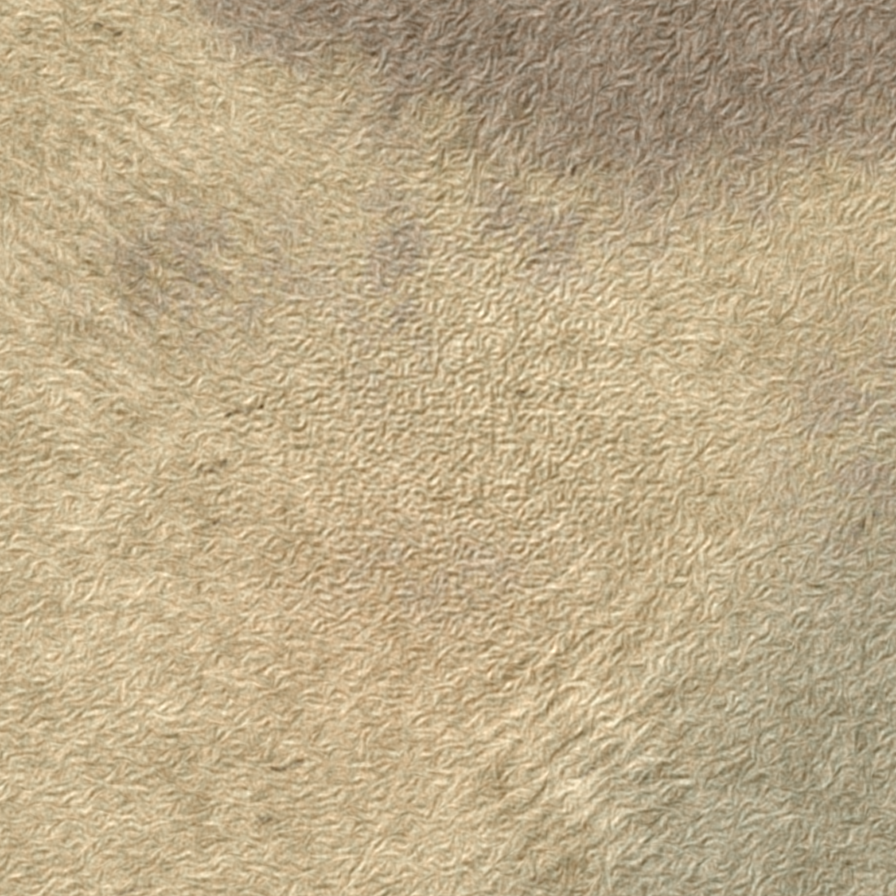
Reproduce this texture procedurally as a Shadertoy shader.

```glsl
// Weathered sandy plaster: wormy brushed relief over tan, mauve and grey-green stains.

float hash(vec2 p) {
    vec3 q = fract(p.xyx * vec3(0.1031, 0.1030, 0.0973));
    q += dot(q, q.yzx + 33.33);
    return fract((q.x + q.y) * q.z);
}

vec2 gradient(vec2 cell) {
    float a = 6.2832 * hash(cell + 17.0);
    return vec2(cos(a), sin(a));
}

float gradientNoise(vec2 p) {
    vec2 i = floor(p), f = p - i;
    vec2 u = f * f * f * (f * (f * 6.0 - 15.0) + 10.0);
    vec2 e = vec2(1.0, 0.0);
    float low = mix(dot(gradient(i), f), dot(gradient(i + e), f - e), u.x);
    float high = mix(dot(gradient(i + e.yx), f - e.yx), dot(gradient(i + 1.0), f - 1.0), u.x);
    return mix(low, high, u.y);
}

float fbm(vec2 p) {
    float sum = 0.0, amp = 0.6;
    for (int i = 0; i < 4; i++) {
        sum += amp * gradientNoise(p);
        p = mat2(1.6, 1.2, -1.2, 1.6) * p + 7.3;
        amp *= 0.55;
    }
    return sum;
}

// Soft round region, 1 at its centre
float blob(vec2 p, vec2 centre, vec2 size) {
    vec2 d = (p - centre) / size;
    return exp(-dot(d, d));
}

// Direction of the trowel strokes
float strokeAngle(vec2 p) {
    float a = 0.15;
    a += 0.55 * smoothstep(0.35, 0.7, p.x) * (1.0 - smoothstep(0.4, 0.65, p.y));
    a -= 0.7 * smoothstep(0.45, 0.7, p.y) * (1.0 - smoothstep(0.25, 0.45, p.x));
    a += 0.75 * smoothstep(0.4, 0.6, p.x) * smoothstep(0.5, 0.8, p.y);
    return a + 0.8 * gradientNoise(p * 6.0);
}

// Grain smeared along a stroke
float relief(vec2 p, vec2 stroke) {
    float sum = 0.0;
    for (int i = -2; i <= 2; i++)
        sum += gradientNoise((p + stroke * float(i)) * 155.0);
    return sum / 5.0;
}

// Long furrows running at a fixed angle
float furrows(vec2 p, float angle) {
    vec2 along = vec2(cos(angle), sin(angle));
    vec2 q = vec2(dot(p, along), dot(p, vec2(-along.y, along.x)));
    q.y += 0.007 * gradientNoise(q * 17.0);
    return gradientNoise(q * vec2(13.0, 88.0));
}

// Sparse, broken scratches that follow the strokes
float scratches(vec2 p) {
    float ink = 0.0;
    for (int i = 0; i < 16; i++) {
        float k = float(i);
        vec2 centre = vec2(hash(vec2(k, 3.0)), hash(vec2(k, 41.0)));
        float a = strokeAngle(centre), halfLength = mix(0.001, 0.02, hash(vec2(k, 77.0)));
        vec2 along = vec2(cos(a), sin(a)), d = p - centre;
        d += 0.008 * gradientNoise(p * 50.0);
        d -= along * clamp(dot(d, along), -halfLength, halfLength);
        ink = max(ink, 1.0 - smoothstep(0.0, 0.007, length(d)));
    }
    return ink * smoothstep(-0.35, 0.3, gradientNoise(p * 90.0));
}

void mainImage(out vec4 fragColor, in vec2 fragCoord) {
    vec2 p = fragCoord / iResolution.xy;
    float cloud = fbm(p * 5.0), mottle = fbm(p * 17.0 + 9.0), dents = fbm(p * 42.0 + 4.0);

    // Stains
    float edge = 0.77 + 0.85 * (p.x - 0.74) * (p.x - 0.74);
    float mauve = smoothstep(-0.06, 0.09, p.y - edge + 0.1 * cloud + 0.1 * mottle);
    float moss = smoothstep(-0.1, 0.15, dot(p - vec2(0.77, 0.25), vec2(0.79, -0.61)) + 0.12 * cloud + 0.08 * mottle);
    float patches = blob(p, vec2(0.44, 0.68), vec2(0.05, 0.14)) + blob(p, vec2(0.23, 0.7), vec2(0.15, 0.09))
                  + blob(p, vec2(0.6, 0.74), vec2(0.1, 0.06)) + blob(p, vec2(0.97, 0.5), vec2(0.1, 0.16))
                  + 0.7 * blob(p, vec2(0.5, 0.36), vec2(0.14, 0.06));
    patches = min(patches, 1.0) * smoothstep(-0.25, 0.25, mottle + 0.6 * dents);

    vec3 color = vec3(0.785, 0.71, 0.565);
    color = mix(color, vec3(0.79, 0.685, 0.535), 0.7 * blob(p, vec2(0.42, 0.32), vec2(0.2, 0.18)));
    color = mix(color, vec3(0.655, 0.62, 0.515), 0.9 * moss);
    color = mix(color, vec3(0.62, 0.555, 0.47), 0.85 * patches);
    color = mix(color, vec3(0.585, 0.52, 0.445), 0.95 * mauve);
    color += 0.08 * cloud + 0.1 * mottle + 0.12 * dents;

    // Worm-like grain lit from the upper left
    float a = strokeAngle(p) + 2.4 * gradientNoise(p * 48.0);
    float reach = mix(0.0012, 0.0026, smoothstep(0.1, 0.4, length(p - vec2(0.52, 0.52))));
    vec2 stroke = reach * vec2(cos(a), sin(a));
    float shade = relief(p, stroke) - 0.6 * relief(p + vec2(-0.0022, 0.003), stroke);
    shade += 0.2 * gradientNoise(p * 230.0);
    color += 0.4 * shade * vec3(0.95, 1.0, 1.05);
    color += 0.035 * gradientNoise(p * 85.0 + 5.0) * vec3(1.0, -0.3, -0.8);

    // Furrows and scratches
    float rising = furrows(p, 0.68) * blob(p, vec2(0.65, 0.17), vec2(0.13, 0.2));
    float falling = furrows(p + 3.0, -0.65) * blob(p, vec2(0.12, 0.72), vec2(0.16, 0.22));
    float steep = furrows(p + 6.0, 0.95) * blob(p, vec2(0.53, 0.88), vec2(0.17, 0.14));
    color += 0.3 * rising + 0.17 * falling + 0.17 * steep;
    color -= 0.2 * scratches(p) * vec3(1.0, 1.0, 0.9);

    fragColor = vec4(clamp(color, 0.0, 1.0), 1.0);
}
```
